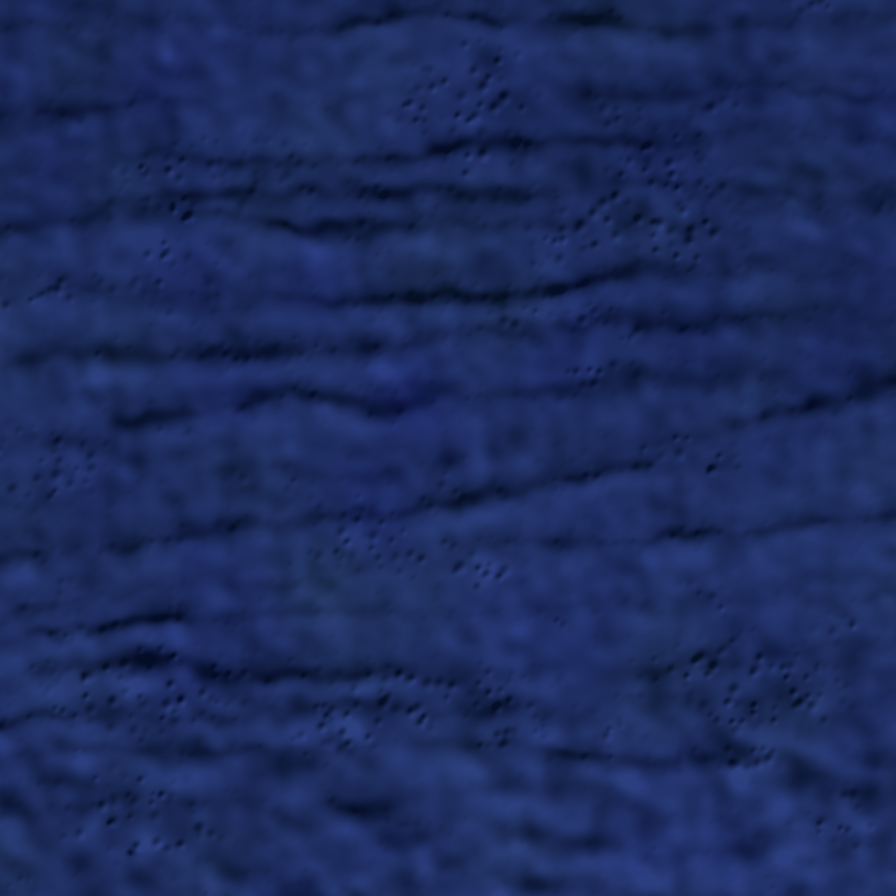
Give the GLSL for this texture, as a WebGL 2 fragment shader.

```glsl
#version 300 es
precision highp float;

uniform vec2 u_resolution;
out vec4 fragColor;

vec3 hash3(vec2 cell) {
    vec3 q = fract(cell.xyx * vec3(0.1031, 0.1030, 0.0973));
    q += dot(q, q.yxz + 33.33);
    return fract((q.xxy + q.yzz) * q.zyx);
}

// Cellular noise: soft bumps of random sign, roughly -1 to 1
float bumps(vec2 p) {
    vec2 cell = floor(p);
    float sum = 0.0;
    for (int y = -1; y <= 1; y++) {
        for (int x = -1; x <= 1; x++) {
            vec2 c = cell + vec2(x, y);
            vec3 h = hash3(c);
            vec2 d = p - c - h.xy;
            float w = max(0.0, 1.0 - dot(d, d));
            sum += (2.0 * h.z - 1.0) * w * w * w;
        }
    }
    return sum;
}

// Bumps lit from below: dark upper slopes, bright lower ones
float relief(vec2 p) {
    return bumps(p) - bumps(p + vec2(0.15, 0.5));
}

// Sparse slanted pits, each dark with a lit lower lip
float pits(vec2 p) {
    vec2 cell = floor(p);
    float sum = 0.0;
    for (int y = -1; y <= 1; y++) {
        for (int x = -1; x <= 1; x++) {
            vec2 c = cell + vec2(x, y);
            vec3 h = hash3(c + 71.0);
            vec2 d = p - c - h.xy;
            d = vec2(d.x + d.y, (d.y - d.x) * 1.5) * (0.5 + 0.4 * h.x);
            vec2 lip = d + vec2(0.1, 0.75);
            float present = smoothstep(0.45, 1.0, h.z);
            sum += present * (exp(-6.0 * dot(d, d)) - 0.5 * exp(-7.0 * dot(lip, lip)));
        }
    }
    return sum;
}

// Long wavy folds; x is the shadow, y the lit ridge beneath it
vec2 creases(vec2 p) {
    vec2 result = vec2(0.0);
    float ragged = 0.007 * bumps(p * vec2(38.0, 30.0)) + 0.012 * bumps(p * vec2(10.0, 7.0));
    float broken = clamp(0.9 + 0.8 * bumps(p * vec2(24.0, 18.0) + 83.0), 0.2, 1.4);
    for (int i = 0; i < 17; i++) {
        float id = float(i);
        vec3 h = hash3(vec2(id, 19.0));
        float base = 1.0 - (id + 0.2 + 0.7 * h.x) / 17.0;
        float tilt = 0.02 + 0.13 * exp(-pow((base - 0.45) / 0.13, 2.0))
                   - 0.12 * smoothstep(0.2, 0.05, base);
        float wave = 0.008 * sin(p.x * 6.0 + id * 1.7) + 0.004 * sin(p.x * 15.0 + id * 3.1);
        float d = p.y - base - tilt * (p.x - 0.5) - wave - ragged;

        float fade = sin(p.x * 4.3 + h.y * 6.28) + 0.6 * sin(p.x * 10.0 + h.z * 6.28);
        float strength = 0.2 + 0.8 * smoothstep(-0.7, 1.3, fade);
        strength *= broken * mix(0.4, 1.0, smoothstep(0.1, 0.28, base));
        float width = 0.007 + 0.004 * h.z;
        float shadow = 0.75 * exp(-pow(d / width, 2.0))
                     + 0.3 * exp(-pow((d - 0.005) / (width * 2.2), 2.0));
        result += strength * vec2(shadow, exp(-pow((d + 0.025) / 0.015, 2.0)));
    }
    return result;
}

void main() {
    vec2 p = gl_FragCoord.xy / u_resolution;
    float rough = smoothstep(0.34, 0.14, p.y);
    float tone = 0.73 + 0.12 * (0.5 - p.y);

    // Broad shading, faint upright streaks and fine mottling
    tone += 0.14 * bumps(p * vec2(3.0, 6.0) + 5.0);
    tone += 0.17 * bumps(p * vec2(46.0, 20.0) + 31.0);
    tone += 0.15 * relief(p * vec2(40.0, 46.0) + 11.0);
    tone += 0.10 * relief(p * vec2(18.0, 30.0) + 7.0);

    // Short winding dents in the rough lower part
    vec2 bent = p + 0.008 * vec2(sin(p.y * 40.0), sin(p.x * 33.0));
    float dents = relief(bent * vec2(23.0, 28.0) + 47.0) + 0.5 * bumps(bent * 34.0 + 53.0);
    tone += rough * (0.35 * dents - 0.06);

    vec2 fold = creases(p);
    tone += 0.17 * fold.y - 0.56 * fold.x;

    // Pits gather in ragged patches and along the folds
    float patches = bumps(p * vec2(4.0, 9.0) + 23.0) + 0.6 * bumps(p * vec2(13.0, 24.0) + 37.0);
    float pitted = 0.08 + smoothstep(0.2, 0.9, patches) + 0.4 * fold.x;
    tone -= 0.65 * pits(p * 82.0) * clamp(pitted, 0.0, 1.0);

    // Deep navy to blue, with a slight drift toward grey
    vec3 color = mix(vec3(0.03, 0.07, 0.18), vec3(0.152, 0.222, 0.457), clamp(tone, -0.1, 1.15));
    color += vec3(0.004, 0.010, -0.010) * bumps(p * 11.0 + 61.0);
    fragColor = vec4(color, 1.0);
}
```
